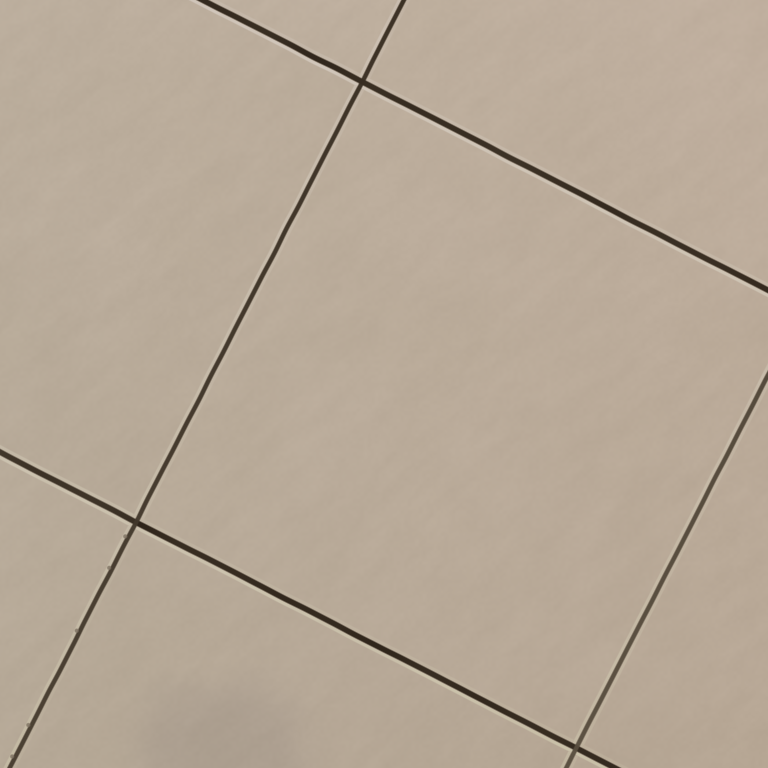
A three.js fragment shader for this texture:

```glsl
varying vec2 vUv;

float hash(vec2 p) {
  vec3 h = fract(vec3(p.xyx) * 0.1031);
  h += dot(h, h.yzx + 33.33);
  return fract((h.x + h.y) * h.z);
}

float noise(vec2 p) {
  vec2 i = floor(p), f = fract(p);
  f = f * f * (3.0 - 2.0 * f);
  return mix(mix(hash(i), hash(i + vec2(1.0, 0.0)), f.x),
             mix(hash(i + vec2(0.0, 1.0)), hash(i + 1.0), f.x), f.y);
}

float fbm(vec2 p) {
  float sum = 0.0, gain = 0.5;
  for (int i = 0; i < 4; i++) {
    sum += gain * noise(p);
    p = p * 2.03 + 17.0;
    gain *= 0.5;
  }
  return sum;
}

// Coverage of a joint of the given half width
float groove(float d, float halfWidth) {
  return 1.0 - smoothstep(halfWidth - 0.0013, halfWidth + 0.0013, abs(d));
}

// Pale worn edges, with separate strength on the negative and positive side
float rim(float d, float offset, vec2 strength) {
  float band = 1.0 - smoothstep(0.0008, 0.0032, abs(abs(d) - offset));
  return band * mix(strength.x, strength.y, step(0.0, d));
}

void main() {
  // Square tiles, turned clockwise
  float pitch = 0.6445;
  vec2 p = vUv - vec2(0.1771, 0.3203);
  vec2 q = mat2(0.8895, 0.457, -0.457, 0.8895) * p / pitch;
  vec2 tile = floor(q);
  vec2 joint = floor(q + 0.5);
  vec2 d = (q - joint) * pitch;
  d += 0.0008 * (vec2(noise(q.yx * 18.0), noise(q * 18.0 + 40.0)) - 0.5);

  // Tile surface: broad light, slanted streaks and fine grain
  vec3 color = mix(vec3(0.712, 0.655, 0.585), vec3(0.742, 0.683, 0.617), vUv.y);
  color += vec3(0.006, -0.006, -0.006) * (vUv.x - 0.5);
  color += 0.008 * (hash(tile + 11.0) - 0.5);
  vec2 slant = mat2(0.75, -0.66, 0.66, 0.75) * vUv;
  color += 0.024 * (fbm(slant * vec2(22.0, 60.0)) - 0.47);
  color += vec3(0.016, 0.014, 0.020) * (fbm(vUv * 7.0 + 5.0) - 0.47);
  color += 0.008 * (noise(vUv * 210.0) - 0.5);

  // Faint grey smudge near the lower edge
  float smudge = length((vUv - vec2(0.29, 0.04)) * vec2(1.0, 1.5));
  smudge += 0.09 * (fbm(vUv * 14.0) - 0.5);
  color -= vec3(0.032, 0.030, 0.020) * (1.0 - smoothstep(0.05, 0.17, smudge));

  // Pale edges, varied from one joint segment to the next
  float steepWear = hash(vec2(joint.x, tile.y) + 31.0);
  float flatWear = hash(vec2(tile.x, joint.y) + 57.0);
  vec3 pale = mix(vec3(0.80, 0.77, 0.67), vec3(0.83, 0.79, 0.75), vUv.y);
  float edge = rim(d.x, 0.0052, vec2(0.65, 0.20 + 0.25 * steepWear));
  edge = max(edge, rim(d.y, 0.0062, vec2(0.95, 0.25 + 0.45 * flatWear)));
  color = mix(color, pale, edge * (0.75 + 0.25 * noise(q * 30.0)));

  // Dark joints, the steep ones browner toward the lower right
  vec3 dark = vec3(0.17, 0.13, 0.09);
  vec3 brown = vec3(0.36, 0.32, 0.26);
  float fade = clamp(0.55 + 0.5 * vUv.x - 0.6 * vUv.y, 0.0, 1.0);
  vec3 steepColor = mix(dark, brown, fade);
  vec3 flatColor = mix(dark, brown, 0.35 * flatWear + 0.2 * noise(q * 9.0));
  color = mix(color, flatColor, groove(d.y, 0.0036));
  color = mix(color, steepColor, 0.95 * groove(d.x, 0.0029));

  // Small chips along the lower steep joints
  float slot = floor(q.y * 14.0);
  vec2 chip = vec2(d.x + 0.004, (fract(q.y * 14.0) - 0.5) * pitch / 14.0);
  float chipped = step(0.7, hash(vec2(joint.x, slot) + 83.0)) * step(q.y, 0.0);
  chipped *= 1.0 - smoothstep(0.0015, 0.0038, length(chip));
  color = mix(color, vec3(0.49, 0.44, 0.38), 0.8 * chipped);

  gl_FragColor = vec4(color, 1.0);
}
```
